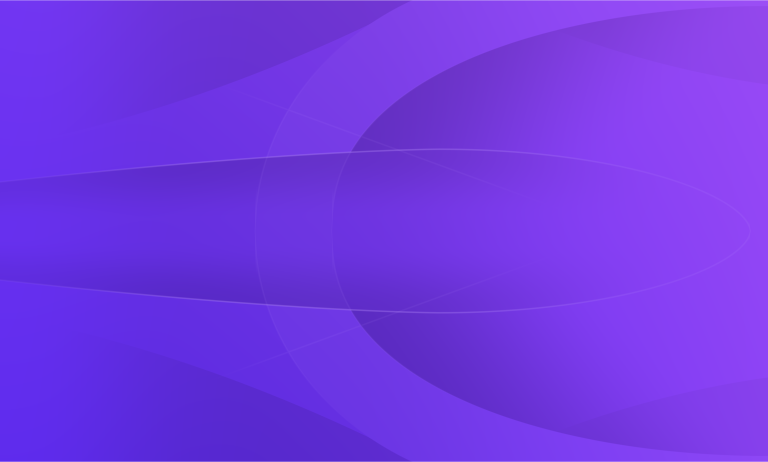
This background is drawn by a WebGL 1 fragment shader. Its source:

```glsl
precision highp float;
// Violet abstract background: a long leaf lies across a C-shaped band, with
// shaded wings in the corners. Each outline is a half height over x, mirrored
// about the middle line, and shades a four-corner colour gradient.

uniform vec2 u_resolution;

const vec3 BOTTOM_LEFT = vec3(0.37, 0.17, 0.93);
const vec3 TOP_LEFT = vec3(0.445, 0.21, 0.95);
const vec3 BOTTOM_RIGHT = vec3(0.545, 0.26, 0.96);
const vec3 TOP_RIGHT = vec3(0.60, 0.29, 0.96);
const vec3 GLOW = vec3(0.72, 0.56, 0.98);

const float MIDDLE_DIP = 0.055;
const float LEAF_SHADE = 0.12;
const float CORE_SHADE = 0.015;
const float HOLLOW_SHADE = 0.15;
const float WING_SHADE = 0.085;
const float CORNER_SHADE = 0.035;
const float BAND_LIGHT = 0.065;
const float RIM_LIGHT = 0.34;
const float FAINT_LIGHT = 0.08;
const float BORDER_LIGHT = 0.35;
const float BORDER_WIDTH = 0.003;
const float RIM_WIDTH = 0.0032;
const float SLOPE_STEP = 0.002;

// Power that keeps its sign, so that outlines go below zero past their tips.
float signedPow(float base, float power) {
  return sign(base) * pow(abs(base), power);
}

// Outlines: half height at x, both in fractions of the canvas.
float leafHeight(float x) {
  float tail = max(0.573 - x, 0.0) / 0.573;
  float nose = max(x - 0.573, 0.0) / 0.404;
  return 0.177 * signedPow(1.0 - nose * nose, 0.575) - 0.071 * pow(tail, 1.5);
}

float bandOuterHeight(float x) {
  float d = max(0.712 - x, 0.0) / 0.38;
  return 0.563 * signedPow(1.0 - d * d, 0.5);
}

float bandInnerHeight(float x) {
  float d = max(1.0 - x, 0.0) / 0.568;
  return 0.487 * signedPow(1.0 - d * d, 0.425);
}

float wingHeight(float x) {
  return 0.18 + 0.32 * x + 0.49 * x * x;
}

float cornerHeight(float x) {
  float d = x - 0.723;
  return 0.435 - 0.62 * d + 0.7 * d * d;
}

// Distance to an outline, from its heights just before, at and after x.
float edgeDistance(float v, float before, float here, float after) {
  float aspect = u_resolution.x / u_resolution.y;
  float slope = (after - before) / (2.0 * SLOPE_STEP * aspect);
  return (v - here) / sqrt(1.0 + slope * slope);
}

// Smooth coverage of the inside of an outline.
float fill(float dist) {
  float soft = 0.75 / u_resolution.y;
  return 1.0 - smoothstep(-soft, soft, dist);
}

float rim(float dist) {
  float width = max(RIM_WIDTH, 1.0 / u_resolution.y);
  return 1.0 - smoothstep(0.0, width, abs(dist));
}

void main() {
  vec2 uv = gl_FragCoord.xy / u_resolution;
  float x = uv.x;
  float v = abs(uv.y - 0.5);
  float x0 = x - SLOPE_STEP;
  float x1 = x + SLOPE_STEP;

  float leafDist = edgeDistance(v, leafHeight(x0), leafHeight(x), leafHeight(x1));
  float outerDist = edgeDistance(v, bandOuterHeight(x0), bandOuterHeight(x), bandOuterHeight(x1));
  float innerDist = edgeDistance(v, bandInnerHeight(x0), bandInnerHeight(x), bandInnerHeight(x1));
  float leaf = fill(leafDist);
  float outer = fill(outerDist);
  float hollow = fill(innerDist);
  float band = outer * (1.0 - hollow);

  // Base gradient, turning violet later along the bottom, dimmer in the middle
  float across = pow(x, mix(1.8, 1.2, uv.y));
  vec3 color = mix(mix(BOTTOM_LEFT, BOTTOM_RIGHT, across),
                   mix(TOP_LEFT, TOP_RIGHT, across), uv.y);
  color *= 1.0 - MIDDLE_DIP * smoothstep(0.0, 0.25, x) * (1.0 - smoothstep(0.45, 0.8, x));

  // Wings on the left and corners on the right
  float wing = 1.0 - fill(v - wingHeight(x));
  float wingFade = smoothstep(0.05, 0.36, x) * (1.0 - outer);
  float corner = (1.0 - fill(v - cornerHeight(x))) * hollow;
  float shade = WING_SHADE * wing * wingFade;
  shade += CORNER_SHADE * corner * smoothstep(0.7, 0.8, x);

  // Hollow inside the band, its shade trailing along the outline
  float trail = x - 0.6 * (v - 0.25);
  shade += HOLLOW_SHADE * hollow * (1.0 - smoothstep(0.48, 0.86, trail));

  // Leaf covers the hollow and darkens towards its own edge
  float nearEdge = smoothstep(0.15, 1.0, v / max(leafHeight(x), 0.001));
  float leafFade = (0.55 + 0.45 * smoothstep(0.0, 0.3, x)) * (1.0 - smoothstep(0.50, 0.88, x));
  float leafShade = mix(CORE_SHADE, LEAF_SHADE, nearEdge) * leafFade;
  color *= 1.0 - mix(shade, leafShade, leaf);

  // Translucent band, fainter beneath the leaf
  color = mix(color, GLOW, BAND_LIGHT * band * mix(1.0, 0.5, leaf));

  // Fine light lines
  float leafRim = rim(leafDist) * (0.25 + 0.75 * smoothstep(0.0, 0.3, x)) * (1.0 - 0.65 * smoothstep(0.5, 0.9, x));
  float bandRim = max(rim(outerDist), rim(innerDist)) * (1.0 - smoothstep(0.25, 0.42, v));
  float crossDist = (v - 0.49 + 0.607 * x) * 0.94;
  float crossRim = rim(crossDist) * smoothstep(0.26, 0.40, x) * (1.0 - smoothstep(0.58, 0.74, x));
  color = mix(color, GLOW, RIM_LIGHT * leafRim);
  color = mix(color, GLOW, FAINT_LIGHT * max(bandRim, crossRim));

  // Pale hairline along the top and bottom
  color = mix(color, vec3(1.0), BORDER_LIGHT * smoothstep(0.5 - BORDER_WIDTH, 0.5, v));

  gl_FragColor = vec4(color, 1.0);
}
```
